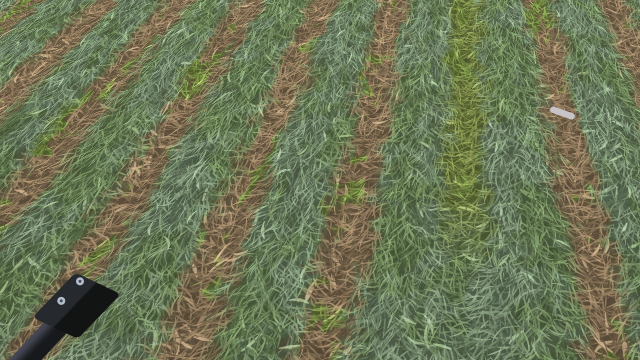
Give the GLSL for this texture, as a Shadertoy shader.

```glsl
// Mown hay field: cut grass lies in swaths that converge towards a far point,
// split by stubble gaps. Layers of jittered, bent blades cover a perspective
// grid; a dark clamp on a pole, built from distance functions, lies in front.

vec3 hash3(vec2 c) {
    vec3 p = fract(c.xyx * vec3(0.1031, 0.1030, 0.0973));
    p += dot(p, p.yxz + 33.33);
    return fract((p.xxy + p.yzz) * p.zyx);
}

// Layered, warped sines, roughly -1 to 1
float patches(vec2 p) {
    float sum = 0.0, amp = 0.5;
    for (int i = 0; i < 5; i++) {
        p = mat2(0.8, 0.6, -0.6, 0.8) * p * 1.7 + 1.3;
        p += 0.6 * sin(p.yx * 0.8);
        sum += amp * sin(p.x) * cos(p.y);
        amp *= 0.75;
    }
    return sum;
}

float segment(vec2 p, vec2 a, vec2 b) {
    vec2 ab = b - a;
    return length(p - a - ab * clamp(dot(p - a, ab) / dot(ab, ab), 0.0, 1.0));
}

float roundBox(vec2 p, vec2 halfSize, float radius) {
    vec2 q = abs(p) - halfSize + radius;
    return length(max(q, 0.0)) + min(max(q.x, q.y), 0.0) - radius;
}

float fill(float dist, float px) {
    return clamp(0.5 - dist / px, 0.0, 1.0);
}

// Soil and grass tint before the blades are drawn
vec3 fieldTint(vec2 ground, float height) {
    float broad = patches(ground * 9.0);
    float fine = patches(ground * 38.0 + 4.0);
    float lane = ground.x / 0.205 + 0.08 * broad;
    float id = floor(lane + 0.5);
    float gap = 1.0 - smoothstep(0.09, 0.28, abs(lane - id) + 0.09 * fine);
    float greenLane = 1.0 - step(0.5, abs(id));
    gap *= mix(1.0, smoothstep(0.2, 0.5, height), greenLane);
    float regrowth = max(greenLane * 0.85, smoothstep(0.1, 0.6, broad + 0.5 * fine));

    vec3 swath = mix(vec3(0.40, 0.49, 0.32), vec3(0.43, 0.51, 0.40),
                     smoothstep(-0.5, 0.5, broad + 0.4 * fine));
    vec3 stubble = mix(vec3(0.52, 0.44, 0.33), vec3(0.43, 0.51, 0.24), regrowth);
    return mix(swath, stubble, gap) * (1.0 + 0.10 * fine);
}

vec3 drawBlades(vec3 tint, vec2 ground, float groundPx) {
    vec3 col = tint * 0.70;
    for (int layer = 0; layer < 12; layer++) {
        float k = float(layer);
        float cells = 30.0 + 1.7 * k;
        vec2 shift = vec2(0.37, 0.71) * k;
        vec2 q = ground * cells + shift;
        float px = groundPx * cells;
        for (int n = 0; n < 9; n++) {
            vec2 cell = floor(q) + vec2(n % 3, n / 3) - 1.0;
            vec3 rnd = hash3(cell + 19.0 * k + 200.0);
            vec3 look = hash3(cell + 31.0 * k + 470.0);
            vec2 center = cell + 0.5 + 0.6 * (rnd.xy - 0.5);

            // Blades fan outwards from the crest of each swath
            float side = fract((center.x - shift.x) / cells / 0.205) - 0.5;
            float angle = 2.4 * side + 2.2 * (rnd.z - 0.5);
            vec2 along = vec2(sin(angle), -cos(angle));
            vec2 r = q - center;
            float t = dot(r, along);
            float across = dot(r, vec2(-along.y, along.x)) + (look.y - 0.5) * t * t;
            float reach = 0.45 + 0.3 * look.z;
            float leaf = step(0.985, look.x);
            float width = (0.06 + 0.05 * leaf) * (1.0 - 0.6 * abs(t) / reach);
            float cover = fill(max(abs(across) - width, abs(t) - reach), px);

            float light = 0.66 + 0.62 * look.x + 0.012 * k;
            vec3 blade = tint * light + vec3(0.06, 0.05, 0.06) * (look.x - 0.3);
            col = mix(col, blade + 0.08 * leaf, 0.85 * cover);
        }
    }
    return col;
}

vec3 drawClamp(vec3 col, vec2 p, float px) {
    // x runs along the pole, y across it
    vec2 q = p - vec2(0.208, 0.153);
    q = vec2(dot(q, vec2(0.69, 0.72)), dot(q, vec2(0.72, -0.69)));
    float pole = segment(q, vec2(-0.06, 0.004), vec2(-0.5, 0.01)) - 0.033;
    vec3 poleColor = mix(vec3(0.27, 0.28, 0.33), vec3(0.09, 0.10, 0.11),
                         smoothstep(-0.025, 0.012, q.y));
    col = mix(col, poleColor, fill(pole, px));

    vec2 b = q - vec2(0.02 * q.y / 0.06, 0.005);
    vec3 body = mix(vec3(0.15, 0.16, 0.18), vec3(0.07, 0.08, 0.08),
                    smoothstep(-0.004, 0.004, b.y + 0.005));
    col = mix(col, body, fill(roundBox(b, vec2(0.086, 0.066), 0.014), px));
    for (int i = 0; i < 2; i++) {
        vec2 s = q - vec2(-0.018 + 0.075 * float(i), -0.035);
        col = mix(col, vec3(0.70, 0.74, 0.80), fill(length(s) - 0.011, px));
        col = mix(col, vec3(0.27, 0.28, 0.33), fill(length(s) - 0.004, px));
    }
    return col;
}

void mainImage(out vec4 fragColor, in vec2 fragCoord) {
    float px = 1.0 / iResolution.y;
    vec2 p = fragCoord * px;
    float depth = 1.98 - p.y;
    vec2 ground = vec2((p.x - 1.296) / depth, -log(depth));
    vec3 col = drawBlades(fieldTint(ground, p.y), ground, px / depth);
    col *= 0.97 + 0.08 * p.y;

    // Pale scrap on the stubble
    float scrap = segment(p, vec2(1.537, 0.695), vec2(1.588, 0.677)) - 0.009;
    col = mix(col, vec3(0.78, 0.77, 0.78), fill(scrap, px));
    fragColor = vec4(drawClamp(col, p, px), 1.0);
}
```
